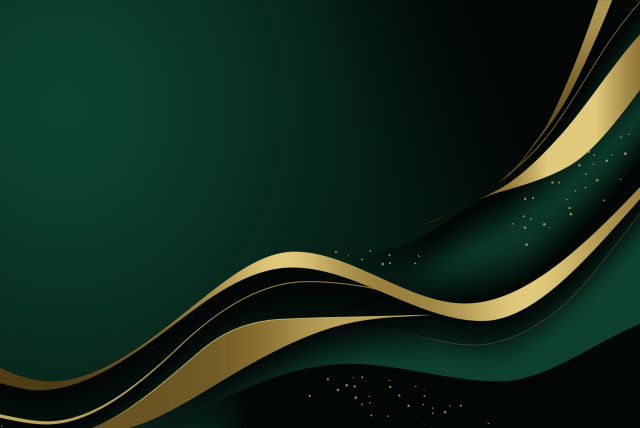
This background is drawn by a Shadertoy shader. Its source:

```glsl
// Gold ribbons over layered emerald waves with scattered gold dust.
// Edges are height curves of Hermite spans; layers are painted back to
// front and shaded by the depth below an edge.
#define LINE 0.0024
#define DUST_CELL 0.021
#define DUST_RADIUS 0.0032
#define BLACK vec3(.006, .022, .017)
#define DEEP vec3(.012, .075, .048)
#define EMERALD vec3(.05, .25, .18)
#define BRONZE vec3(.24, .18, .05)
#define GOLD vec3(.55, .45, .2)
#define PALE vec3(.88, .79, .48)

// Knots are (x, height, slope)
float span(float x, vec3 a, vec3 b) {
  float w = b.x - a.x, t = clamp((x - a.x) / w, 0., 1.), s = 1. - t;
  return a.y*s*s*(1. + 2.*t) + b.y*t*t*(1. + 2.*s) + w*t*s*(a.z*s - b.z*t);
}

float curve(float x, mat4x3 k) {
  return x < k[1].x ? span(x, k[0], k[1]) : x < k[2].x ? span(x, k[1], k[2]) : span(x, k[2], k[3]);
}

float curve(float x, mat4x3 k, vec3 e, vec3 f) {
  return x < k[3].x ? curve(x, k) : x < e.x ? span(x, k[3], e) : span(x, e, f);
}

// Height difference to signed distance in pixels
float pixels(float d) { return d / max(length(vec2(dFdx(d), dFdy(d))), 1e-6); }

float fill(float d) { return smoothstep(-.7, .7, pixels(d)); }

float stroke(float d, float width) {
  float h = .5 * width * iResolution.y;
  return clamp(h + .5 - abs(pixels(d)), 0., 1.) * min(1., 2.*h);
}

float bump(float x, float centre, float width) {
  float t = (x - centre) / width;
  return exp(-t*t);
}

vec3 metal(float shine) {
  vec3 c = mix(BRONZE, GOLD, clamp(2.*shine, 0., 1.));
  return mix(c, PALE, clamp(2.*shine - 1., 0., 1.));
}

vec3 green(float light) { return mix(BLACK, EMERALD, light); }

vec3 hash3(vec2 cell) {
  vec3 q = fract(cell.xyx * vec3(.1031, .103, .0973));
  q += dot(q, q.yxz + 33.33);
  return fract((q.xxy + q.yzz) * q.zyx);
}

// Slanted soft patch that holds dust
float cloud(vec2 d, vec2 radii, float slope) {
  d.y -= slope * d.x;
  d /= radii;
  return 1. - smoothstep(.2, 1.1, dot(d, d));
}

float dust(vec2 p, float density) {
  vec3 r = hash3(floor(p / DUST_CELL));
  float d = length(fract(p / DUST_CELL) - .2 - .6*r.xy) * DUST_CELL;
  float edge = DUST_RADIUS * (.45 + .55*r.x) - d;
  return smoothstep(-.7, .7, edge * iResolution.y) * step(r.z, .6*density);
}

void mainImage(out vec4 fragColor, in vec2 fragCoord) {
  vec2 p = fragCoord / iResolution.xy * vec2(1.5, 1);
  float x = p.x, y = p.y;

  // Ribbon edges
  float waveTop = curve(x, mat4x3(0,.141,-.5, .12,.109,0, .45,.283,.8, .69,.412,0), vec3(1.09,.291,0), vec3(1.5,.563,1.05));
  float waveLow = curve(x, mat4x3(0,.105,-.25, .09,.088,0, .45,.273,.75, .685,.375,0), vec3(1.13,.25,0), vec3(1.5,.535,1.12));
  float leafTop = curve(x, mat4x3(.2,-.005,.3, .47,.18,.85, .66,.254,.05, 1.02,.265,.05));
  float leafLow = curve(x, mat4x3(.28,-.005,.2, .52,.11,.6, .78,.235,.3, 1.02,.263,.03));
  float wingTop = curve(x, mat4x3(.98,.472,.3, 1.16,.553,.5, 1.31,.68,1.1, 1.5,.92,1.1));
  float wingLow = curve(x, mat4x3(.98,.47,.3, 1.16,.548,.3, 1.33,.61,.55, 1.5,.79,1.35));
  float tipTop = curve(x, mat4x3(1.16,.565,.6, 1.27,.69,1.4, 1.33,.81,2.3, 1.402,1,2.9));
  float tipLow = curve(x, mat4x3(1.16,.563,.6, 1.275,.69,1.3, 1.345,.8,2, 1.435,1,2.5));

  // Fine lines and fold edges
  float upperLine = curve(x, mat4x3(1.17,.575,.8, 1.3,.705,1.4, 1.4,.86,1.6, 1.5,.995,1.1));
  float innerLine = curve(x, mat4x3(0,.028,-.2, .11,.012,0, .42,.19,.95, .72,.342,0), vec3(.92,.316,-.25), vec3(1,.29,-.3));
  float lowerLine = curve(x, mat4x3(.86,.24,-.1, 1.11,.194,0, 1.3,.27,.75, 1.5,.5,1.2));
  float foldTop = curve(x, mat4x3(.76,.385,.1, .92,.42,.2, 1.14,.54,.5, 1.5,.85,1));
  float foldLow = curve(x, mat4x3(.98,.29,0, 1.2,.33,.4, 1.36,.46,1, 1.5,.625,1.2));
  float floorTop = curve(x, mat4x3(.42,.01,.6, .82,.15,0, 1.17,.109,0, 1.5,.243,.4));
  float bandTop = mix(leafLow, waveLow, smoothstep(.98, 1.06, x));

  // Backdrop glow
  vec2 g = (p - vec2(.15, .75)) * vec2(1, .9);
  vec3 col = mix(DEEP, EMERALD, exp(-2.5*dot(g, g)));
  col = mix(col, BLACK, smoothstep(.85, 1.4, x + .4*(y - .5)));

  // Upper right folds
  float right = smoothstep(1.16, 1.2, x);
  col = mix(col, BLACK, fill(tipTop - y) * right);
  col = mix(col, green(.55*smoothstep(0., .12, upperLine - y)), fill(upperLine - y) * right);
  float light = .85*smoothstep(0., .13, foldTop - y) * smoothstep(-.03, .12, y - foldLow);
  col = mix(col, green(light), fill(foldTop - y) * smoothstep(.78, 1.08, x));
  col = mix(col, BLACK, fill(foldLow - y) * smoothstep(.98, 1.1, x));

  // Folds under the wave
  float left = 1. - smoothstep(.2, .75, x), under = fill(.5*(waveTop + waveLow) - y);
  col = mix(col, mix(BLACK, DEEP, .6*left*smoothstep(0., .06, waveLow - y)), under);
  light = (.15 + .4*left) * smoothstep(0., .09, innerLine - y);
  col = mix(col, green(light), fill(innerLine - y) * under);
  light = smoothstep(-.02, .13, bandTop - y) * (.8 + .2*fill(lowerLine - y));
  col = mix(col, green(light), fill(bandTop - y) * smoothstep(.3, .6, x));
  col = mix(col, BLACK, fill(floorTop - y) * smoothstep(.42, .6, x));

  // Gold lines
  col = mix(col, metal(.5), .8*stroke(y - upperLine, LINE) * right);
  col = mix(col, metal(.4), .7*stroke(y - lowerLine, .7*LINE) * smoothstep(.86, 1.1, x));
  float width = mix(.008, LINE, smoothstep(0., .5, x));
  col = mix(col, metal(.8 - .3*x), stroke(y - innerLine, width) * smoothstep(.94, .9, x));

  // Gold ribbons
  float end = smoothstep(1.02, .96, x);
  col = mix(col, metal(.28 + .5*bump(x, .82, .22)), fill(leafTop - y) * fill(y - leafLow) * end);
  col = mix(col, PALE, .7*stroke(y - leafTop, LINE) * end * smoothstep(.2, .35, x));
  float shine = .15 + .75*bump(x, 1.34, .12) + .25*smoothstep(1.05, 1.2, x);
  col = mix(col, metal(shine), fill(wingTop - y) * fill(y - wingLow) * smoothstep(.98, 1.02, x));
  shine = .2 + .5*smoothstep(.65, 1., y);
  col = mix(col, metal(shine), fill(tipTop - y) * fill(y - tipLow) * right);
  shine = .1 + .45*smoothstep(.1, .55, x) + .45*(bump(x, .66, .14) + bump(x, 1.24, .17));
  col = mix(col, metal(shine), fill(waveTop - y) * fill(y - waveLow));

  // Gold dust
  float density = cloud(p - vec2(.89, .395), vec2(.13, .024), -.1)
    + .6*cloud(p - vec2(1.34, .56), vec2(.2, .09), .7) + .8*cloud(p - vec2(.92, .065), vec2(.27, .05), -.17);
  fragColor = vec4(mix(col, metal(.8), .8*dust(p, density)), 1);
}
```
